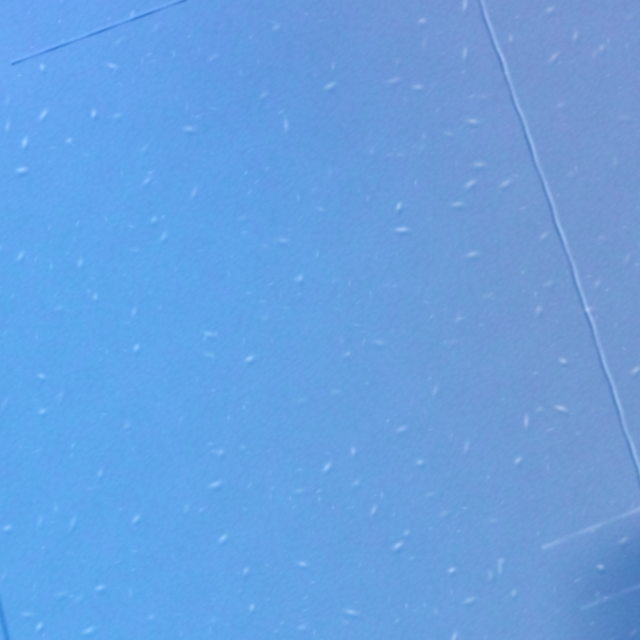
Give the GLSL for this texture, as a Shadertoy shader.

```glsl
// Draws a smooth blue painted sheet with fine grain, pale flecks and thin scratches.

vec2 hash2(vec2 p) {
    vec3 q = fract(p.xyx * vec3(0.1031, 0.1030, 0.0973));
    q += dot(q, q.yzx + 33.33);
    return fract((q.xx + q.yz) * q.zy);
}

// Cellular noise: distance to the nearest jittered point, centred near zero
float cellular(vec2 p) {
    vec2 cell = floor(p), f = fract(p);
    float nearest = 2.0;
    for (int y = -1; y <= 1; y++)
    for (int x = -1; x <= 1; x++) {
        vec2 offset = vec2(x, y);
        vec2 d = offset + hash2(cell + offset + 71.0) - f;
        nearest = min(nearest, dot(d, d));
    }
    return sqrt(nearest) - 0.46;
}

// Soft, randomly turned specks; density is the share of cells that hold one
float flecks(vec2 p, float density, float seed) {
    vec2 cell = floor(p), f = fract(p);
    float sum = 0.0;
    for (int y = -1; y <= 1; y++)
    for (int x = -1; x <= 1; x++) {
        vec2 id = cell + vec2(x, y) + seed;
        vec2 chance = hash2(id + 19.0), shape = hash2(id + 53.0);
        vec2 d = vec2(x, y) + hash2(id) - f;
        float angle = 0.7 + 2.0 * (shape.x - 0.5);
        d = mat2(cos(angle), -sin(angle), sin(angle), cos(angle)) * d;
        d /= vec2(0.13 + 0.13 * shape.y, 0.10);
        sum += step(chance.x, density) * (0.25 + 0.75 * chance.y * chance.y) * exp(-dot(d, d));
    }
    return sum;
}

// Gaussian stroke along a segment
float scratch(vec2 p, vec2 a, vec2 b, float width) {
    vec2 ab = b - a;
    float along = clamp(dot(p - a, ab) / dot(ab, ab), 0.0, 1.0);
    float d = length(p - a - ab * along) / width;
    return exp(-d * d);
}

void mainImage(out vec4 fragColor, in vec2 fragCoord) {
    vec2 uv = fragCoord / iResolution.xy;

    // Broad light: clear blue on the left, greyer blue on the right
    float drift = 0.04 * sin(uv.x * 5.0 + uv.y * 4.0) + 0.03 * sin(uv.y * 9.0 - uv.x * 3.0);
    float greying = smoothstep(0.1, 1.0, uv.x + 0.12 * (uv.y - 0.5) + drift);
    vec3 color = mix(vec3(0.367, 0.655, 0.932), vec3(0.447, 0.597, 0.815), greying);
    color += vec3(0.035, -0.012, 0.012) * smoothstep(0.5, 1.1, uv.y) * (1.0 - 0.5 * greying);
    color += vec3(0.025, 0.01, 0.01) * exp(-7.0 * length(uv - vec2(0.0, 0.9)));
    color -= vec3(0.03, 0.025, 0.02) * exp(-18.0 * dot(uv - vec2(0.43, 0.88), uv - vec2(0.43, 0.88)));

    // Shaded lower right corner under a faint slanted edge
    float edge = 0.205 + 0.40 * (uv.x - 1.0) - uv.y;
    float corner = smoothstep(-0.02, 0.10, edge) * smoothstep(0.82, 1.02, uv.x);
    color -= vec3(0.15, 0.11, 0.08) * corner;

    // Diagonal grain and faint pink to teal mottling
    vec2 slant = mat2(0.77, -0.64, 0.64, 0.77) * uv;
    float grain = cellular(slant * vec2(75.0, 140.0)) + 0.7 * cellular(slant * vec2(130.0, 210.0) + 9.0);
    color -= 0.022 * grain;
    float mottle = cellular(uv * 24.0 + 5.0) + cellular(slant * 47.0);
    color += vec3(0.018, -0.010, 0.006) * mottle;
    color += 0.012 * cellular(slant * vec2(12.0, 17.0));

    // Pale flecks in two sizes, with small shadows beside the larger ones
    float specks = flecks(uv * 26.0, 0.22, 3.0);
    float dust = flecks(uv * 44.0, 0.22, 130.0);
    float shadows = flecks((uv + vec2(-0.003, 0.008)) * 26.0, 0.22, 3.0);
    color += vec3(0.20, 0.15, 0.09) * specks + vec3(0.08, 0.065, 0.045) * dust;
    color -= vec3(0.05, 0.035, 0.025) * shadows;

    // Long pale scratch, slightly bowed, with a dark flank
    float fall = 1.0 - uv.y;
    float side = (uv.x - 0.752 - 0.357 * fall + 0.027 * fall * fall) * 0.945;
    side += 0.0008 * sin(uv.y * 61.0) + 0.0005 * sin(uv.y * 137.0);
    float wear = 0.75 + 0.25 * sin(uv.y * 23.0) * sin(uv.y * 71.0);
    color += vec3(0.14, 0.13, 0.11) * wear * exp(-pow(side / 0.0035, 2.0));
    color -= vec3(0.12, 0.10, 0.08) * wear * exp(-pow((side + 0.005) / 0.003, 2.0));

    // Short scratches near the corners
    float worn = 0.7 + 0.3 * sin(uv.x * 90.0);
    color -= vec3(0.17, 0.15, 0.12) * worn * scratch(uv, vec2(0.02, 0.90), vec2(0.29, 1.0), 0.0024);
    color += 0.04 * scratch(uv, vec2(0.02, 0.904), vec2(0.29, 1.004), 0.003);
    color += vec3(0.10, 0.08, 0.06) * worn * scratch(uv, vec2(0.85, 0.145), vec2(1.01, 0.209), 0.004);
    color += vec3(0.07, 0.06, 0.05) * worn * scratch(uv, vec2(0.91, 0.05), vec2(1.0, 0.085), 0.004);
    color -= vec3(0.14, 0.11, 0.08) * scratch(uv, vec2(-0.005, 0.07), vec2(0.014, -0.01), 0.005);

    fragColor = vec4(clamp(color, 0.0, 1.0), 1.0);
}
```
